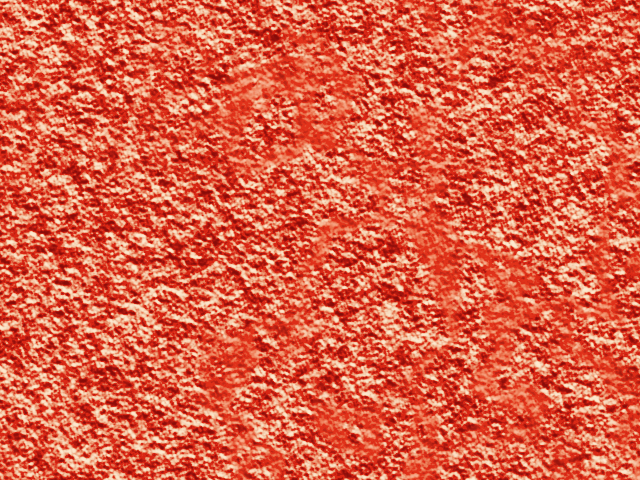
Reproduce this texture procedurally as a Shadertoy shader.

```glsl
const vec3 PIT = vec3(0.52, 0.04, 0.03);
const vec3 SHADOW = vec3(0.67, 0.09, 0.06);
const vec3 RED = vec3(0.85, 0.15, 0.08);
const vec3 CORAL = vec3(0.88, 0.37, 0.25);
const vec3 SALMON = vec3(0.91, 0.53, 0.38);
const vec3 PEACH = vec3(0.94, 0.67, 0.53);
const vec3 CREAM = vec3(0.96, 0.83, 0.71);
const vec3 GLINT = vec3(0.99, 0.92, 0.82);
const vec3 VERMILION = vec3(0.95, 0.29, 0.15);

float hash(vec2 cell) {
    return fract(sin(dot(cell, vec2(127.1, 311.7))) * 43758.5453);
}

float noise(vec2 p) {
    vec2 cell = floor(p);
    vec2 f = fract(p);
    f = f * f * (3.0 - 2.0 * f);
    float low = mix(hash(cell), hash(cell + vec2(1.0, 0.0)), f.x);
    float high = mix(hash(cell + vec2(0.0, 1.0)), hash(cell + 1.0), f.x);
    return mix(low, high, f.y);
}

mat2 rotation(float angle) {
    float c = cos(angle), s = sin(angle);
    return mat2(c, s, -s, c);
}

// Layered noise, each octave turned to hide the lattice
float fbm(vec2 p, float gain) {
    float sum = 0.0, total = 0.0, weight = 1.0;
    for (int i = 0; i < 3; i++) {
        sum += weight * noise(p);
        total += weight;
        weight *= gain;
        p = rotation(0.9) * p * 1.9 + 17.3;
    }
    return sum / total;
}

// Distances to the two nearest jittered points
vec2 nearestTwo(vec2 p) {
    vec2 cell = floor(p);
    vec2 nearest = vec2(4.0);
    for (int y = -1; y <= 1; y++) {
        for (int x = -1; x <= 1; x++) {
            vec2 id = cell + vec2(x, y);
            vec2 center = id + vec2(hash(id), hash(id + 57.3));
            float d = distance(p, center);
            nearest.y = min(nearest.y, max(nearest.x, d));
            nearest.x = min(nearest.x, d);
        }
    }
    return nearest;
}

// Plaster height: soft crumbs covered with small grains
float plasterHeight(vec2 p, float frequency) {
    vec2 q = rotation(0.25) * p * vec2(0.9, 1.08) * frequency;
    float grain = 0.45 - nearestTwo(q * 1.5 + 9.0).x;
    return fbm(q, 0.7) + 0.24 * grain;
}

// Worn branching bands where the plaster is flatter
float wornBands(vec2 p) {
    vec2 warp = vec2(fbm(p * 7.0 + 8.0, 0.6), fbm(p * 7.0 + 31.0, 0.6)) - 0.5;
    vec2 d = nearestTwo(p * vec2(3.6, 2.5) + 1.3 * warp + 2.4);
    float ragged = 0.35 * (fbm(p * 28.0, 0.7) - 0.5);
    float band = 1.0 - smoothstep(0.02, 0.24, d.y - d.x + ragged);
    float patches = smoothstep(0.25, 0.6, noise(p * 4.0 + 12.0));
    return band * patches * mix(0.2, 0.95, smoothstep(0.25, 0.55, p.x));
}

vec3 blend(vec3 from, vec3 to, float start, float end, float tone) {
    return mix(from, to, clamp((tone - start) / (end - start), 0.0, 1.0));
}

// Tone from 0 to 1, spaced by the share of each colour
vec3 plasterColor(float tone) {
    vec3 color = blend(PIT, SHADOW, 0.0, 0.07, tone);
    color = blend(color, RED, 0.09, 0.20, tone);
    color = blend(color, CORAL, 0.35, 0.50, tone);
    color = blend(color, SALMON, 0.50, 0.67, tone);
    color = blend(color, PEACH, 0.67, 0.81, tone);
    color = blend(color, CREAM, 0.81, 0.94, tone);
    return blend(color, GLINT, 0.94, 1.0, tone);
}

void mainImage(out vec4 fragColor, in vec2 fragCoord) {
    vec2 p = fragCoord / iResolution.y;
    float crumbFrequency = 69.0;
    vec2 lightOffset = vec2(0.0018, 0.0062);

    // Relief lit from above
    float height = plasterHeight(p, crumbFrequency);
    float blocker = plasterHeight(p + lightOffset, crumbFrequency);
    vec2 rows = rotation(0.25) * p * vec2(24.0, 30.0);
    float clumps = fbm(rows + 60.0, 0.6) - 0.5;
    float relief = 2.0 * (height - 0.5) - (blocker - 0.5) + 0.38 * clumps;
    float light = relief / 0.26;

    // Scattered deep hollows
    float hollow = smoothstep(0.74, 0.92, noise(p * vec2(38.0, 44.0) + 90.0));
    light -= 0.95 * hollow;

    // Flattened bands keep only part of the contrast
    float worn = wornBands(p);
    light = mix(light, 0.65 * light - 0.1, worn);

    float tone = 1.0 / (1.0 + exp(-1.7 * (light + 0.05)));
    vec3 color = mix(plasterColor(tone), VERMILION, 0.35 * worn);
    fragColor = vec4(color, 1.0);
}
```
